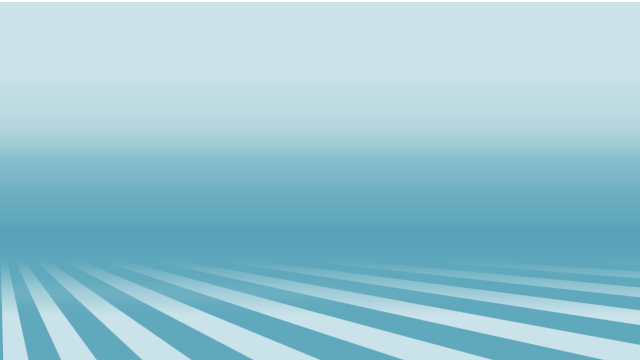
Write a WebGL 2 fragment shader that draws this background.

```glsl
#version 300 es
precision highp float;
// Hazy teal horizon with pale floor stripes fanning out from the left edge.

#define HORIZON 0.368      // height where the stripes converge
#define STRIPE_STEP 0.0755 // base spacing along the bottom edge
#define STRIPE_GROWTH 1.2  // widening from one stripe to the next
#define STRIPE_FILL 0.48   // pale share of each period
#define STRIPE_COUNT 14
#define FADE_TOP 0.275     // stripes vanish here
#define FADE_BOTTOM 0.125  // stripes are solid below this
#define TOP_LINE 0.0052    // thickness of the white top border

uniform vec2 u_resolution;
out vec4 fragColor;

const vec3 PALE = vec3(0.792, 0.888, 0.912);
const int STOPS = 11;
const float stopHeight[STOPS] = float[](
    0.25, 0.335, 0.365, 0.40, 0.456, 0.512, 0.563, 0.59, 0.65, 0.765, 0.79);
const vec3 stopColor[STOPS] = vec3[](
    vec3(0.376, 0.660, 0.737), vec3(0.347, 0.637, 0.730),
    vec3(0.347, 0.637, 0.730), vec3(0.385, 0.662, 0.735),
    vec3(0.424, 0.682, 0.753), vec3(0.490, 0.714, 0.784),
    vec3(0.535, 0.745, 0.810), vec3(0.608, 0.788, 0.825),
    vec3(0.710, 0.840, 0.870), vec3(0.775, 0.875, 0.900),
    vec3(0.796, 0.886, 0.910));

// Vertical gradient through the colour stops.
vec3 skyColor(float height) {
    vec3 color = stopColor[0];
    for (int i = 1; i < STOPS; i++) {
        float t = (height - stopHeight[i - 1]) / (stopHeight[i] - stopHeight[i - 1]);
        color = mix(color, stopColor[i], clamp(t, 0.0, 1.0));
    }
    return color;
}

// Position of a stripe edge along the bottom of the canvas.
float edgePosition(float k) {
    return 0.005 + STRIPE_STEP * k * pow(STRIPE_GROWTH, k);
}

// Coverage of the converging stripes, projected to the bottom edge.
float floorStripes(vec2 uv) {
    float depth = max((HORIZON - uv.y) / HORIZON, 0.04);
    float ground = uv.x / depth;
    float blur = max(fwidth(ground), 0.0001) * 0.7;
    float coverage = 0.0;
    for (int i = 0; i < STRIPE_COUNT; i++) {
        float nearEdge = edgePosition(float(i));
        float farEdge = edgePosition(float(i) + STRIPE_FILL);
        coverage += smoothstep(nearEdge - blur, nearEdge + blur, ground)
                  - smoothstep(farEdge - blur, farEdge + blur, ground);
    }
    return clamp(coverage, 0.0, 1.0);
}

void main() {
    vec2 uv = gl_FragCoord.xy / u_resolution;
    vec3 color = skyColor(uv.y);

    // Soft mist low over the floor, thinning to the right.
    float mistHeight = (uv.y - 0.185) / 0.03;
    float mist = exp(-mistHeight * mistHeight) * (1.0 - smoothstep(0.3, 0.8, uv.x));
    color = mix(color, PALE, 0.13 * mist);

    // Stripes dissolve toward the horizon.
    float fade = clamp((FADE_TOP - uv.y) / (FADE_TOP - FADE_BOTTOM), 0.0, 1.0);
    color = mix(color, PALE, floorStripes(uv) * fade);

    // White border along the top.
    float pixel = 0.5 / u_resolution.y;
    float border = smoothstep(-pixel, pixel, uv.y - 1.0 + TOP_LINE);
    fragColor = vec4(mix(color, vec3(1.0), border), 1.0);
}
```
